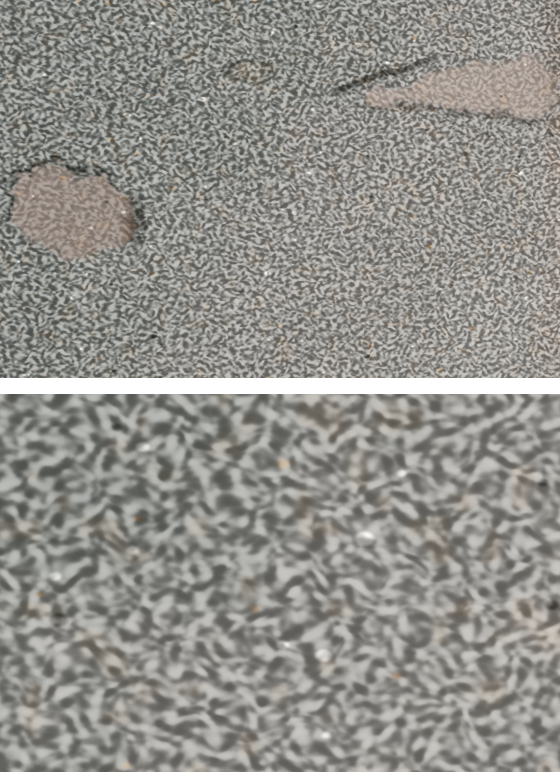
Top: the whole. Bottom: its middle third, enlarged.
Give the GLSL for this texture, as a Shadertoy shader.

```glsl
// Worn mineral roofing felt: a dense mat of short, wormlike grey grains.
// Two tilted layers of stretched gradient noise make the grain; distance
// functions lay bare two brownish patches with dark, broken rims and a crack.

const vec2  GRAIN_FREQ     = vec2(68.0, 102.0); // grains per canvas height
const float GRAIN_CONTRAST = 0.138;
const float GRAIN_LIMIT    = 1.5;               // soft clip of the grain
const float TILT_A         = 0.42;
const float TILT_B         = -0.50;
const float TONE_DARK      = 0.515;             // upper left
const float TONE_LIGHT     = 0.595;             // lower right
const vec3  TINT_COOL      = vec3(-0.004, 0.005, -0.010);
const vec3  TINT_WARM      = vec3(0.008, -0.001, -0.018);
const vec3  TINT_BARE      = vec3(0.045, 0.000, -0.030);
const vec3  TINT_RUST      = vec3(0.035, -0.005, -0.045);
const vec2  HOLE_CENTER    = vec2(0.183, 0.436);
const vec2  HOLE_RADII     = vec2(0.165, 0.112);
const vec2  WEDGE_TIP      = vec2(0.990, 0.742);
const vec2  WEDGE_END      = vec2(1.390, 0.768);
const vec2  CRACK_START    = vec2(0.890, 0.760);
const vec2  CRACK_END      = vec2(1.148, 0.847);
const vec2  SCAR_CENTER    = vec2(0.662, 0.813);
const float SPECK_CELL     = 0.036;
const float SPECK_SHARE    = 0.13;

float hash(vec2 p) {
    return fract(sin(dot(p, vec2(127.1, 311.7))) * 43758.5453);
}

vec2 gradientAt(vec2 cell) {
    float angle = 6.28318 * hash(cell);
    return vec2(cos(angle), sin(angle));
}

float valueNoise(vec2 p) {
    vec2 i = floor(p), f = fract(p);
    vec2 u = f * f * (3.0 - 2.0 * f);
    return mix(mix(hash(i), hash(i + vec2(1, 0)), u.x),
               mix(hash(i + vec2(0, 1)), hash(i + vec2(1, 1)), u.x), u.y);
}

float gradientNoise(vec2 p) {
    vec2 i = floor(p), f = fract(p);
    vec2 u = f * f * (3.0 - 2.0 * f);
    vec2 e = vec2(1, 0);
    return mix(mix(dot(gradientAt(i), f), dot(gradientAt(i + e), f - e), u.x),
               mix(dot(gradientAt(i + e.yx), f - e.yx),
                   dot(gradientAt(i + 1.0), f - 1.0), u.x), u.y);
}

vec2 rotate(vec2 p, float a) {
    return mat2(cos(a), sin(a), -sin(a), cos(a)) * p;
}

float ellipseDistance(vec2 p, vec2 radii) {
    return (length(p / radii) - 1.0) * min(radii.x, radii.y);
}

// x: distance to the segment, y: position along it
vec2 segmentDistance(vec2 p, vec2 a, vec2 b) {
    float h = clamp(dot(p - a, b - a) / dot(b - a, b - a), 0.0, 1.0);
    return vec2(length(p - mix(a, b, h)), h);
}

// Signed grain of about unit deviation, finer towards the right
float grain(vec2 p) {
    vec2 q = p * (1.0 + 0.10 * p.x);
    q += 0.007 * (vec2(valueNoise(q * 45.0), valueNoise(q * 45.0 + 31.0)) - 0.5);
    float a = gradientNoise(rotate(q, TILT_A) * GRAIN_FREQ + 7.0);
    float b = gradientNoise(rotate(q, TILT_B) * GRAIN_FREQ + 53.0);
    float turn = smoothstep(0.25, 0.75, valueNoise(q * 38.0 + 11.0));
    float fine = gradientNoise(q * GRAIN_FREQ * 1.7 + 91.0);
    float g = 4.7 * (a * sqrt(1.0 - turn) + b * sqrt(turn) + 0.28 * fine);
    return GRAIN_LIMIT * tanh(g / GRAIN_LIMIT);
}

// Sparse small stones: rgb offset
vec3 specks(vec2 p) {
    vec3 sum = vec3(0.0);
    vec2 home = floor(p / SPECK_CELL);
    for (int y = -1; y <= 1; y++)
    for (int x = -1; x <= 1; x++) {
        vec2 cell = home + vec2(x, y);
        if (hash(cell + 5.3) > SPECK_SHARE) continue;
        vec2 center = (cell + vec2(hash(cell + 1.7), hash(cell + 9.1))) * SPECK_CELL;
        float radius = mix(0.003, 0.008, pow(hash(cell + 3.9), 2.0));
        float d = ellipseDistance(p - center, radius * vec2(1.2, 0.85));
        float kind = hash(cell + 14.2);
        vec3 offset = kind < 0.4 ? vec3(0.22) : kind < 0.7 ? vec3(-0.17) : 1.6 * TINT_RUST;
        sum += offset * (1.0 - smoothstep(-0.002, 0.002, d));
    }
    return sum;
}

void mainImage(out vec4 fragColor, in vec2 fragCoord) {
    vec2 p = fragCoord / iResolution.y;
    float mottle = valueNoise(p * 9.0 + 3.0) + 0.6 * valueNoise(p * 24.0) - 0.8;
    float ragged = 0.045 * (valueNoise(p * 15.0 + 20.0) - 0.5)
                 + 0.022 * (valueNoise(p * 65.0) - 0.5);
    float broken = smoothstep(0.2, 0.65, valueNoise(p * vec2(45.0, 60.0) + 8.0));

    // Bare patches
    vec2 rel = p - HOLE_CENTER;
    float hole = ellipseDistance(rotate(rel, 0.25), HOLE_RADII) + ragged;
    vec2 axis = segmentDistance(p, WEDGE_TIP, WEDGE_END);
    float wedge = axis.x - mix(0.012, 0.09, axis.y) + 0.8 * ragged;
    float inHole = 1.0 - smoothstep(-0.012, 0.008, hole);
    float inWedge = 1.0 - smoothstep(-0.016, 0.010, wedge);
    float edge = smoothstep(1.40, 1.48, p.x + 0.6 * ragged);
    float bare = max(inHole, inWedge);

    // Dark rims, shadow and crack
    float rim = exp(-pow((hole - 0.006) / 0.008, 2.0)) * smoothstep(-0.01, 0.06, rel.y - 0.2 * rel.x);
    float shadow = 1.0 - smoothstep(-0.018, 0.012,
        ellipseDistance(p - vec2(0.367, 0.415), vec2(0.030, 0.072)) + ragged);
    float lower = exp(-pow((wedge - 0.004) / 0.008, 2.0))
                * smoothstep(0.0, 0.03, 0.75 - p.y) * (1.0 - edge);
    vec2 line = segmentDistance(p + 0.35 * ragged, CRACK_START, CRACK_END);
    float crack = 1.0 - smoothstep(0.003, 0.012, line.x);
    float scar = ellipseDistance(p - SCAR_CENTER, vec2(0.060, 0.020)) + 0.4 * ragged;
    float scarRim = exp(-pow(scar / 0.005, 2.0));
    float dark = max(max(rim, 0.75 * shadow), max(0.65 * lower, 0.5 * scarRim));
    dark = max(dark * mix(0.35, 1.0, broken), crack * mix(0.7, 1.0, broken));

    // Tone and grain
    float across = smoothstep(-0.5, 1.3, p.x - 0.7 * p.y);
    float tone = mix(TONE_DARK, TONE_LIGHT, across) + 0.035 * mottle;
    tone = mix(tone, mix(0.55, 0.63, inWedge), bare);
    tone -= 0.06 * edge * smoothstep(0.55, 0.85, p.y);
    float contrast = GRAIN_CONTRAST * mix(1.06, 0.96, across) * mix(1.0, 0.48, bare);
    float value = tone + contrast * grain(p) * (1.0 - 0.4 * dark) - 0.25 * dark;

    // Colour
    vec3 tint = mix(TINT_COOL, TINT_WARM, smoothstep(0.1, 0.8, across + 0.25 * mottle));
    tint = mix(tint, TINT_BARE, max(bare, 0.5 * edge));
    float rust = smoothstep(0.66, 0.92, valueNoise(p * 42.0 + 77.0));
    tint += TINT_RUST * (0.45 * rust + 0.4 * (1.0 - smoothstep(-0.01, 0.005, scar)));
    fragColor = vec4(clamp(vec3(value) + tint + specks(p), 0.0, 1.0), 1.0);
}
```
